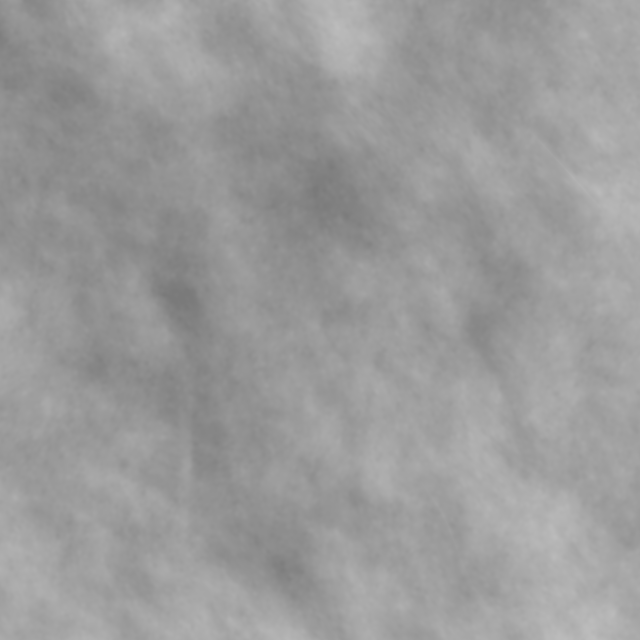
Write a Shadertoy shader that draws this texture.

```glsl
const float STREAK_ANGLE = -1.0;
const float BASE_GREY = 0.616;
const float CLOUD_CONTRAST = 0.031;

vec2 hash2(vec2 cell) {
    vec3 h = fract(cell.xyx * vec3(0.1031, 0.1030, 0.0973));
    h += dot(h, h.yzx + 33.33);
    return fract((h.xx + h.yz) * h.zy);
}

// Soft cellular noise: scattered light and dark blobs, roughly unit deviation
float softCells(vec2 p) {
    vec2 cell = floor(p);
    float sum = 0.0;
    for (int y = -1; y <= 1; y++)
    for (int x = -1; x <= 1; x++) {
        vec2 id = cell + vec2(x, y);
        vec2 toSeed = id + hash2(id) - p;
        float falloff = max(0.0, 1.0 - dot(toSeed, toSeed));
        float shade = 2.0 * hash2(id + 71.0).x - 1.0;
        sum += shade * falloff * falloff * falloff;
    }
    return 2.6 * sum;
}

// Coordinates along and across a direction
vec2 alongAcross(vec2 p, float angle) {
    vec2 dir = vec2(cos(angle), sin(angle));
    return vec2(dot(p, dir), dot(p, vec2(-dir.y, dir.x)));
}

// Gentle bending by layered sines
vec2 bend(vec2 p, float amount) {
    vec2 w = sin(p.yx * vec2(7.0, 6.0) + vec2(0.4, 2.1));
    w += 0.5 * sin(p.yx * vec2(15.0, 13.0) + p * 5.0 + vec2(3.7, 1.2));
    w += 0.25 * sin(p.yx * vec2(31.0, 37.0) - p * 11.0);
    return p + amount * w;
}

// Streaked clouds: coarse layers are drawn out, fine ones nearly round
float clouds(vec2 p) {
    float sum = 0.0, weight = 1.0, frequency = 3.8;
    for (int i = 0; i < 6; i++) {
        float layer = float(i);
        float stretch = mix(2.2, 1.1, layer / 5.0);
        vec2 q = alongAcross(p, STREAK_ANGLE + 0.18 * sin(layer * 2.4));
        q.x /= stretch;
        sum += weight * softCells(q * frequency + 19.7 * layer + 5.0);
        weight *= 0.69;
        frequency *= 2.03;
    }
    return sum;
}

// Soft elliptical patch
float patchOf(vec2 p, vec2 centre, vec2 size, float angle) {
    vec2 q = alongAcross(p - centre, angle) / size;
    return exp(-dot(q, q));
}

// Curved strand with one crisper and one softer side
float strand(vec2 p, vec2 centre, float angle, float curve, float halfLength, float width) {
    vec2 q = alongAcross(p - centre, angle);
    float side = q.y - curve * q.x * q.x;
    float spread = width * mix(2.2, 1.0, smoothstep(-width, width, side));
    float t = q.x / halfLength;
    return exp(-side * side / (spread * spread) - t * t);
}

// Faint fibres where stretched noise crosses zero
float fibres(vec2 p) {
    vec2 q = alongAcross(p, -1.15) * vec2(2.2, 6.5);
    float ridge = exp(-9.0 * abs(softCells(q + 43.0)));
    return ridge * smoothstep(0.0, 1.5, softCells(p * 4.0 + 12.0));
}

void mainImage(out vec4 fragColor, in vec2 fragCoord) {
    vec2 uv = fragCoord / iResolution.xy;
    vec2 p = bend(uv, 0.012);

    float grey = BASE_GREY + CLOUD_CONTRAST * clouds(p);

    // Broad light and shade
    grey += 0.12 * patchOf(p, vec2(1.00, 0.95), vec2(0.30, 0.14), -0.85);
    grey += 0.07 * patchOf(p, vec2(0.76, 0.24), vec2(0.32, 0.15), -0.90);
    grey += 0.03 * patchOf(p, vec2(0.44, 0.02), vec2(0.18, 0.10), 0.30);
    grey -= 0.05 * patchOf(p, vec2(0.97, 0.53), vec2(0.16, 0.09), -1.20);
    grey -= 0.04 * patchOf(p, vec2(0.46, 0.70), vec2(0.18, 0.07), -1.10);
    grey -= 0.07 * patchOf(p, vec2(0.59, 0.16), vec2(0.11, 0.04), -0.90);
    grey -= 0.03 * patchOf(p, vec2(0.08, 0.90), vec2(0.25, 0.15), -0.90);

    // Bright wisps and thin threads
    grey += 0.07 * strand(p, vec2(0.22, 0.53), -1.10, -0.6, 0.15, 0.025);
    grey += 0.05 * strand(p, vec2(0.71, 0.50), -1.05, 0.2, 0.16, 0.015);
    grey += 0.04 * strand(p, vec2(0.30, 0.27), -1.50, 0.1, 0.13, 0.008);
    grey += 0.035 * strand(p, vec2(0.24, 0.22), -0.45, 0.3, 0.09, 0.010);
    grey += 0.04 * strand(p, vec2(0.90, 0.72), -0.72, 0.2, 0.16, 0.018);
    grey += 0.025 * fibres(p);

    fragColor = vec4(vec3(clamp(grey, 0.48, 0.80)), 1.0);
}
```
